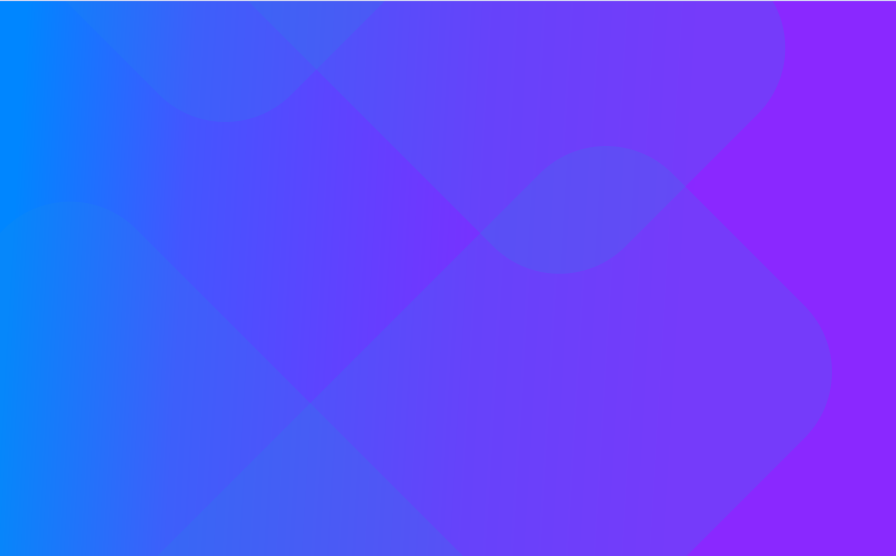
A Shadertoy shader for this background:

```glsl
// Blue to violet gradient crossed by four translucent diagonal bars.
// Each bar is a half-infinite rounded rectangle given by a distance function;
// the tints are layered, so overlapping bars become stronger.

// Bar ending at tip and facing along the unit vector facing.
float barDistance(vec2 p, vec2 tip, vec2 facing) {
    const float halfWidth = 0.3365, radius = 0.168;
    vec2 q = p - tip;
    float along = dot(q, facing);
    float across = abs(dot(q, vec2(-facing.y, facing.x)));
    vec2 d = vec2(along, across - halfWidth) + radius;
    return min(max(d.x, d.y), 0.0) + length(max(d, 0.0)) - radius;
}

// Four-stop gradient from azure to violet.
vec3 backdrop(float t) {
    vec3 color = mix(vec3(0.0, 0.525, 1.0), vec3(0.265, 0.335, 1.0),
                     clamp((t - 0.03) / 0.19, 0.0, 1.0));
    color = mix(color, vec3(0.465, 0.195, 1.0), clamp((t - 0.22) / 0.33, 0.0, 1.0));
    return mix(color, vec3(0.54, 0.157, 1.0), clamp((t - 0.55) / 0.24, 0.0, 1.0));
}

// Lay a soft-edged blue tint over the colour.
vec3 tint(vec3 color, float dist, float pixel) {
    float coverage = clamp(0.5 - dist / pixel, 0.0, 1.0);
    return mix(color, vec3(0.12, 0.54, 0.89), 0.19 * coverage);
}

void mainImage(out vec4 fragColor, in vec2 fragCoord) {
    vec2 p = fragCoord / iResolution.y;
    float pixel = 1.0 / iResolution.y;

    // Gradient, leaning slightly off the vertical
    float t = fragCoord.x / iResolution.x + 0.037 * (1.0 - p.y);
    vec3 color = backdrop(t);

    // Diagonal bars
    vec2 upRight = vec2(0.70711);
    vec2 downRight = vec2(0.70711, -0.70711);
    color = tint(color, barDistance(p, vec2(1.328, 0.569), upRight), pixel);
    color = tint(color, barDistance(p, vec2(1.244, 0.676), downRight), pixel);
    color = tint(color, barDistance(p, vec2(0.643, 0.949), downRight), pixel);
    color = tint(color, barDistance(p, vec2(-0.112, 0.469), -downRight), pixel);

    // Pale hairline along the top
    float hairline = clamp((p.y - 0.998) / pixel + 0.5, 0.0, 1.0);
    color = mix(color, vec3(0.85, 0.86, 0.95), 0.95 * hairline);

    fragColor = vec4(color, 1.0);
}
```
